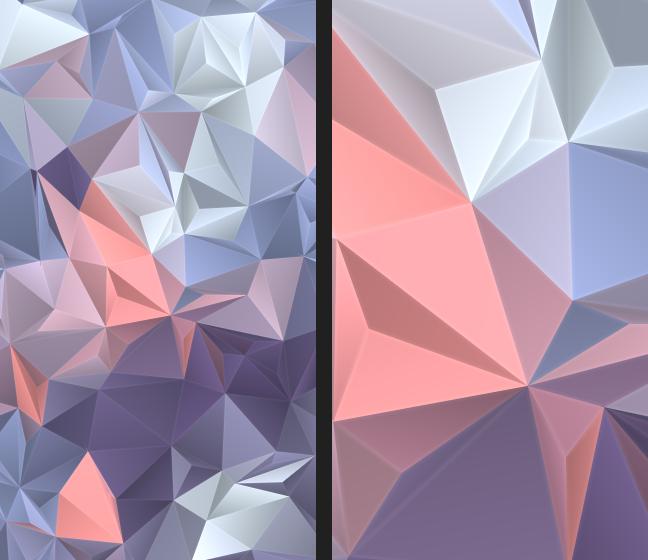
Left: the whole. Right: its middle third, enlarged.
Give the GLSL for this background, as a WebGL 1 fragment shader.

```glsl
precision highp float;
// Low-poly mesh of pastel facets: a tilted, jittered grid whose quads are cut
// along a random diagonal, some halves being fanned into three smaller facets.
// Each facet samples a soft colour field and carries its own linear shading.

#define BLUE  vec3(0.53, 0.58, 0.74)
#define SLATE vec3(0.46, 0.45, 0.58)
#define PALE  vec3(0.81, 0.86, 0.90)
#define MAUVE vec3(0.73, 0.64, 0.72)
#define DUSK  vec3(0.34, 0.29, 0.44)
#define CORAL vec3(0.90, 0.56, 0.56)
#define CELLS 6.0      // grid cells across the canvas width
#define JITTER 0.9     // vertex displacement, at most 0.9
#define TILT 0.5       // grid rotation in radians
#define SPLIT 0.3      // share of triangles fanned into three
#define SCATTER 0.9    // colour lookup offset in cells
#define SHADING 0.36   // brightness range between and inside facets

uniform vec2 u_resolution;

vec3 hash3(vec2 p) {
  vec3 q = fract((p.xyx + 91.7) * vec3(0.1031, 0.1030, 0.0973));
  q += dot(q, q.yxz + 33.33);
  return fract((q.xxy + q.yzz) * q.zyx);
}

float cross2(vec2 a, vec2 b) { return a.x * b.y - a.y * b.x; }

// Twice the signed area of a triangle.
float area2(vec2 a, vec2 b, vec2 c) { return cross2(b - a, c - a); }

mat2 gridAxes() {
  float c = cos(TILT), s = sin(TILT);
  return mat2(c, s, -s, c);
}

void blob(inout vec3 col, vec2 uv, vec2 centre, vec2 radius, vec3 tint) {
  vec2 q = (uv - centre) / radius;
  float d = dot(q, q);
  col = mix(col, tint, exp(-0.7 * d * d));
}

// Large-scale colour layout over the unit canvas.
vec3 colourField(vec2 uv) {
  vec3 col = mix(SLATE, BLUE, smoothstep(0.32, 0.52, uv.y));
  // lower half
  blob(col, uv, vec2(0.15, 0.44), vec2(0.22, 0.10), MAUVE);
  blob(col, uv, vec2(0.74, 0.34), vec2(0.34, 0.08), DUSK);
  blob(col, uv, vec2(0.38, 0.20), vec2(0.26, 0.09), DUSK);
  blob(col, uv, vec2(0.04, 0.12), vec2(0.18, 0.12), BLUE);
  blob(col, uv, vec2(0.75, 0.09), vec2(0.15, 0.07), PALE);
  blob(col, uv, vec2(0.27, 0.07), vec2(0.11, 0.05), CORAL);
  blob(col, uv, vec2(0.03, 0.28), vec2(0.12, 0.05), CORAL);
  // warm centre
  blob(col, uv, vec2(0.37, 0.60), vec2(0.16, 0.06), MAUVE);
  blob(col, uv, vec2(0.33, 0.53), vec2(0.13, 0.08), CORAL);
  blob(col, uv, vec2(0.47, 0.43), vec2(0.19, 0.06), CORAL);
  blob(col, uv, vec2(0.80, 0.46), vec2(0.17, 0.04), MAUVE);
  // upper half
  blob(col, uv, vec2(0.56, 0.63), vec2(0.18, 0.07), PALE);
  blob(col, uv, vec2(0.72, 0.84), vec2(0.20, 0.16), PALE);
  blob(col, uv, vec2(0.96, 0.80), vec2(0.10, 0.10), MAUVE);
  blob(col, uv, vec2(0.35, 0.76), vec2(0.16, 0.05), MAUVE);
  blob(col, uv, vec2(0.20, 0.69), vec2(0.12, 0.05), DUSK);
  blob(col, uv, vec2(0.05, 0.75), vec2(0.11, 0.06), PALE);
  blob(col, uv, vec2(0.08, 0.95), vec2(0.16, 0.06), PALE);
  blob(col, uv, vec2(0.17, 0.87), vec2(0.12, 0.04), MAUVE);
  return col;
}

// Adds one facet, weighted by its coverage of the pixel at p.
void addFacet(inout vec4 sum, vec2 p, vec2 a, vec2 b, vec2 c, vec2 seed) {
  vec3 areas = vec3(area2(p, b, c), area2(p, c, a), area2(p, a, b));
  vec3 edges = areas / vec3(length(c - b), length(a - c), length(b - a));
  float inside = min(edges.x, min(edges.y, edges.z));
  float cover = clamp(inside * u_resolution.x / CELLS + 0.5, 0.0, 1.0);
  if (cover <= 0.0) return;

  vec3 tone = hash3(seed), corners = hash3(seed + 41.3);
  vec2 spot = (a + b + c) / 3.0 + (tone.xy - 0.5) * SCATTER;
  vec2 uv = spot * gridAxes() / CELLS * u_resolution.x / u_resolution;
  vec3 weights = areas / area2(a, b, c);
  float light = 1.0 + SHADING * (tone.z - 0.5 + dot(weights, corners - 0.5));
  float rim = 0.03 * (1.0 - smoothstep(0.0, 0.03, inside));
  sum += vec4(colourField(uv) * light + rim, 1.0) * cover;
}

void addTriangle(inout vec4 sum, vec2 p, vec2 a, vec2 b, vec2 c, vec2 seed) {
  vec3 h = hash3(seed + 7.7);
  if (h.x > SPLIT) {
    addFacet(sum, p, a, b, c, seed);
  } else {
    vec3 w = 0.3 + hash3(seed + 19.1);
    vec2 hub = (a * w.x + b * w.y + c * w.z) / (w.x + w.y + w.z);
    addFacet(sum, p, a, b, hub, seed + 2.3);
    addFacet(sum, p, b, c, hub, seed + 4.9);
    addFacet(sum, p, c, a, hub, seed + 6.1);
  }
}

vec2 vertex(vec2 cell) { return cell + 0.5 + (hash3(cell).xy - 0.5) * JITTER; }

void main() {
  vec2 p = gridAxes() * (gl_FragCoord.xy / u_resolution.x * CELLS);
  vec4 sum = vec4(0.0);
  // The four quads that can reach this point.
  for (int j = 0; j < 2; j++) {
    for (int i = 0; i < 2; i++) {
      vec2 cell = floor(p) - vec2(float(i), float(j));
      vec2 a = vertex(cell), b = vertex(cell + vec2(1.0, 0.0));
      vec2 c = vertex(cell + 1.0), d = vertex(cell + vec2(0.0, 1.0));
      // Random diagonal, unless only one keeps both halves well formed.
      float ac = min(area2(a, b, c), area2(a, c, d));
      float bd = min(area2(a, b, d), area2(b, c, d));
      bool cutAC = min(ac, bd) > 0.08 ? hash3(cell).z > 0.5 : ac > bd;
      addTriangle(sum, p, a, b, cutAC ? c : d, cell + 0.31);
      addTriangle(sum, p, cutAC ? a : b, c, d, cell + 53.7);
    }
  }
  gl_FragColor = vec4(sum.rgb / max(sum.a, 0.001), 1.0);
}
```
